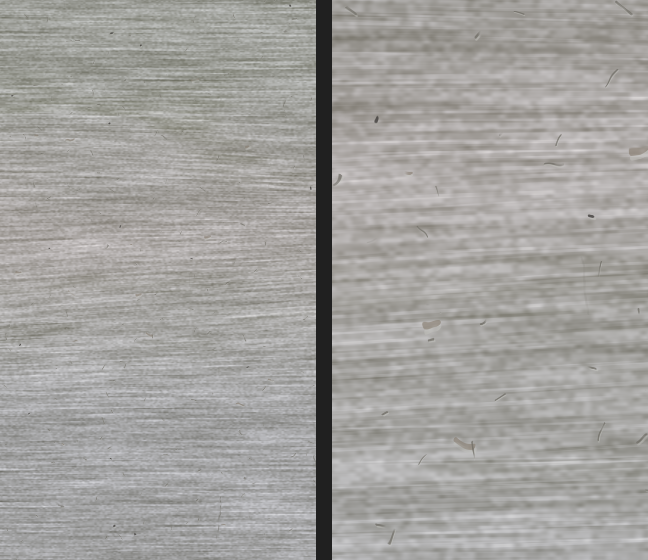
Left: the whole. Right: its middle third, enlarged.
Write a WebGL 2 fragment shader that draws this texture.

```glsl
#version 300 es
precision highp float;
precision highp int;

uniform vec2 u_resolution;
out vec4 outColor;

// Frequencies are cells per canvas height: x along the brush, y across it.
const vec2 FINE_FREQ   = vec2(18.0, 280.0);
const vec2 STROKE_FREQ = vec2(7.0, 140.0);
const vec2 BAND_FREQ   = vec2(3.0, 38.0);
const vec2 PATCH_FREQ  = vec2(3.5, 9.0);
const vec2 GRAIN_FREQ  = vec2(230.0, 380.0);
const float FINE_AMP   = 0.115;
const float STROKE_AMP = 0.085;
const float BAND_AMP   = 0.045;
const float PATCH_AMP  = 0.040;
const float GRAIN_AMP  = 0.105;
const float BASE_TONE  = 0.645;
const float LIGHT_LINE = 0.066;
const float DARK_LINE  = 0.052;
const vec3 COOL_TINT   = vec3(-0.004, -0.002, 0.013);
const vec3 WARM_TINT   = vec3(0.010, -0.003, -0.004);
const vec3 GREEN_TINT  = vec3(-0.004, 0.002, -0.006);
const vec3 STAIN_SHIFT = vec3(-0.098, -0.094, -0.125);
const vec3 PIT_COLOR   = vec3(0.25, 0.24, 0.23);
const vec3 NICK_COLOR  = vec3(0.42, 0.41, 0.38);
const vec3 CHIP_COLOR  = vec3(0.53, 0.49, 0.44);
const vec3 RIM_COLOR   = vec3(0.78, 0.78, 0.76);

// Integer PCG hash, three values in 0..1
vec3 hash3(ivec2 cell, int seed) {
    uvec3 v = uvec3(ivec3(cell, seed)) * 1664525u + 1013904223u;
    v.x += v.y * v.z; v.y += v.z * v.x; v.z += v.x * v.y;
    v ^= v >> 16u;
    v.x += v.y * v.z; v.y += v.z * v.x; v.z += v.x * v.y;
    return vec3(v >> 8u) / 16777216.0;
}

// Noise along one row, shifted at random so that rows never line up
float rowNoise(float x, int row, int seed) {
    x += 64.0 * hash3(ivec2(row, 977), seed).x;
    int cell = int(floor(x));
    return mix(hash3(ivec2(cell, row), seed).y,
               hash3(ivec2(cell + 1, row), seed).y,
               smoothstep(0.0, 1.0, fract(x)));
}

// Streaky noise centred on zero
float streak(vec2 p, vec2 freq, int seed) {
    p *= freq;
    int row = int(floor(p.y));
    return mix(rowNoise(p.x, row, seed), rowNoise(p.x, row + 1, seed),
               smoothstep(0.0, 1.0, fract(p.y))) - 0.5;
}

// Bristle lines, one per row, broken along their length
float bristles(vec2 p, float rows, int seed) {
    int row = int(floor(p.y * rows));
    float centre = mix(0.2, 0.8, rowNoise(p.x * 3.5, row, seed));
    float radius = mix(0.0005, 0.0014, hash3(ivec2(row, 31), seed).z);
    float soft = 0.7 / u_resolution.y;
    float d = abs(fract(p.y * rows) - centre) / rows;
    float strength = smoothstep(0.3, 0.85, rowNoise(p.x * 13.0, row, seed + 1))
                   * mix(0.35, 1.3, rowNoise(p.x * 110.0, row, seed + 1));
    return strength * (1.0 - smoothstep(radius - soft, radius + soft, d));
}

float bell(float x, float centre, float width) {
    float d = (x - centre) / width;
    return exp(-d * d);
}

float segmentDistance(vec2 p, vec2 halfAxis) {
    float t = clamp(dot(p, halfAxis) / dot(halfAxis, halfAxis), -1.0, 1.0);
    return length(p - halfAxis * t);
}

// Scattered strokes, one at most per cell: x = mark, y = lit lower edge
vec2 marks(vec2 p, float cellSize, float halfLength, float width,
           vec2 angleRange, float chance, int seed) {
    float soft = 0.7 / u_resolution.y;
    ivec2 home = ivec2(floor(p / cellSize));
    vec2 cover = vec2(0.0);
    for (int j = -1; j <= 1; j++)
    for (int i = -1; i <= 1; i++) {
        ivec2 cell = home + ivec2(i, j);
        vec3 place = hash3(cell, seed), shape = hash3(cell, seed + 1);
        if (place.z > chance) continue;
        float angle = mix(angleRange.x, angleRange.y, shape.x);
        vec2 axis = halfLength * mix(0.3, 1.0, shape.y) * vec2(cos(angle), sin(angle));
        vec2 d = p - (vec2(cell) + place.xy) * cellSize;
        float radius = width * mix(0.6, 1.2, shape.z);
        vec2 dist = vec2(segmentDistance(d, axis),
                         segmentDistance(d + vec2(-0.4, 1.0) * radius * 1.6, axis));
        cover = max(cover, 1.0 - smoothstep(radius - soft, radius + soft, dist));
    }
    return cover;
}

void main() {
    vec2 p = gl_FragCoord.xy / u_resolution.y;

    // Brush direction: a gentle rise in the middle, a slight fall above it
    float slope = 0.06 * bell(p.y, 0.48, 0.13) - 0.03 * bell(p.y, 0.70, 0.10);
    vec2 q = vec2(p.x, p.y - slope * (p.x - 0.28) + 0.006 * streak(p, vec2(5.0, 7.0), 1));

    // Brushed tone
    float fine = streak(q, FINE_FREQ, 2);
    float stroke = streak(q, STROKE_FREQ, 3);
    float patches = streak(q, PATCH_FREQ, 5);
    float tone = BASE_TONE + FINE_AMP * fine + STROKE_AMP * stroke
               + BAND_AMP * streak(q, BAND_FREQ, 4) + PATCH_AMP * patches
               + GRAIN_AMP * streak(p, GRAIN_FREQ, 6);
    for (int layer = 0; layer < 3; layer++) {
        float rows = 83.0 + 19.0 * float(layer);
        tone += LIGHT_LINE * bristles(q, rows, 60 + 4 * layer)
              - DARK_LINE * bristles(q, rows + 8.0, 62 + 4 * layer);
    }
    tone += 0.010 * bell(p.y, 0.58, 0.14) - 0.014 * smoothstep(0.7, 0.95, p.y);

    // Dark tones lean to olive; the tint drifts with height
    vec3 color = vec3(tone) - vec3(0.0, 0.01, 0.15) * max(0.73 - tone, 0.0);
    color += COOL_TINT * (1.0 - smoothstep(0.22, 0.46, p.y));
    color += WARM_TINT * bell(p.y, 0.60, 0.16) * (1.0 + patches);
    color += GREEN_TINT * smoothstep(0.66, 0.9, p.y);

    // Olive stains dragged along the strokes
    float zone = bell(p.y, 0.78, 0.09) + 0.4 * bell(p.y, 0.45, 0.09) + 0.3 * bell(p.y, 0.98, 0.04);
    float stain = smoothstep(0.05, 0.38, streak(q, vec2(6.0, 26.0), 9) + 0.3 * stroke);
    color += STAIN_SHIFT * zone * stain * clamp(0.6 - 1.2 * fine, 0.0, 1.0);

    // Wear: ragged chips, nicks, long scratches and pits
    vec2 w = p + 0.005 * vec2(streak(p, vec2(120.0), 11), streak(p, vec2(120.0), 12));
    vec2 chip = marks(w, 0.11, 0.007, 0.0017, vec2(-0.6, 0.6), 0.38, 20);
    vec2 nick = marks(w, 0.032, 0.0055, 0.0007, vec2(-1.4, 1.7), 0.40, 30);
    vec2 scratch = marks(w, 0.16, 0.05, 0.0007, vec2(1.15, 2.1), 0.36, 40);
    vec2 pit = marks(w, 0.11, 0.0011, 0.0013, vec2(0.0, 3.14), 0.30, 50);
    float broken = smoothstep(-0.3, 0.15, streak(p, vec2(170.0), 10));
    float lower = 1.0 - 0.8 * smoothstep(0.2, 0.45, p.y);
    color = mix(color, RIM_COLOR, 0.45 * broken * max(max(chip.y, nick.y), pit.y));
    color = mix(color, CHIP_COLOR, 0.65 * chip.x * broken);
    color = mix(color, NICK_COLOR, 0.7 * nick.x * broken);
    color = mix(color, NICK_COLOR, 0.6 * scratch.x * broken * lower);
    color = mix(color, PIT_COLOR, 0.8 * pit.x);

    outColor = vec4(clamp(color, 0.0, 1.0), 1.0);
}
```
